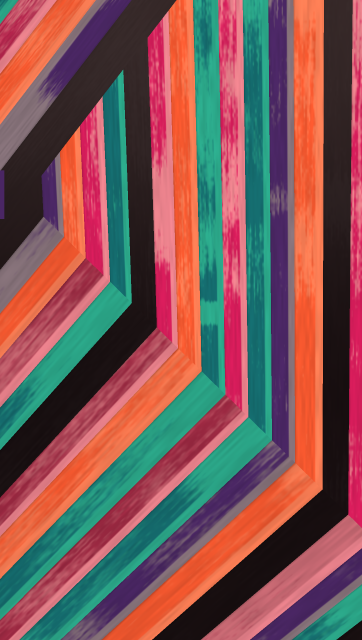
Write a Shadertoy shader that draws this background.

```glsl
// Painted wooden slats nested around a bent centre: upright slats on the right,
// fanned diagonals below and a slanted group at upper left. Each region gets a
// band coordinate; stretched noise supplies the dry-brush wear.
#define SAMPLES 3          // supersampling per axis
#define TRIM 0.73          // where the pale trim of a slat begins
#define MITER_Y 0.272      // miter line: height at the left side
#define MITER_SLOPE 0.978
#define FAN_BEND 0.791     // how fast the lower diagonals open out
#define FAN_SLOPE 1.28
#define LEAN 0.063         // tilt of the upright slats
#define SLANT 1.3          // slope of the upper left group
#define GRAIN 0.12
#define SHEEN 0.12         // light caught by the dark slats near the top

// Slat borders measured along the miter, and the paint between them
const float BORDER[17] = float[](0.068, 0.100, 0.134, 0.172, 0.206, 0.245, 0.278, 0.315,
    0.352, 0.388, 0.425, 0.461, 0.504, 0.544, 0.583, 0.615, 0.648);
const int PAINT[17] = int[](4, 2, 1, 3, 0, 1, 2, 3, 1, 3, 4, 2, 0, 1, 4, 3, 0);
// Borders of the slanted group; its paints run teal, magenta, orange, purple, black
const float SLANTED[5] = float[](-0.03, 0.029, 0.089, 0.150, 0.206);
const int SLANTED_PAINT[5] = int[](3, 1, 2, 4, 0);

const vec3 BASE[5] = vec3[](vec3(0.09, 0.055, 0.06), vec3(0.83, 0.11, 0.35),
    vec3(0.95, 0.34, 0.18), vec3(0.08, 0.42, 0.43), vec3(0.29, 0.15, 0.39));
const vec3 PALE[5] = vec3[](vec3(0.11, 0.075, 0.08), vec3(0.92, 0.51, 0.55),
    vec3(0.98, 0.49, 0.33), vec3(0.17, 0.66, 0.54), vec3(0.53, 0.45, 0.48));
const vec3 CRIMSON = vec3(0.62, 0.16, 0.26);
const vec3 DUSTY = vec3(0.80, 0.42, 0.46);

float hash(vec2 p) { return fract(sin(dot(p, vec2(127.1, 311.7))) * 43758.5453); }

float noise(vec2 p) {
    vec2 i = floor(p), f = fract(p);
    f = f * f * (3.0 - 2.0 * f);
    return mix(mix(hash(i), hash(i + vec2(1, 0)), f.x),
               mix(hash(i + vec2(0, 1)), hash(i + vec2(1, 1)), f.x), f.y);
}

// Share of pale paint: broad patches broken up by fine bristle marks
float brush(float id, vec2 c, float cover, float soft) {
    float patches = noise(vec2(id * 7.3 + c.x * 14.0, c.y * 16.0));
    float bristles = noise(vec2(c.x * 420.0, c.y * 22.0));
    float specks = noise(c * vec2(380.0, 150.0));
    float v = 0.52 * patches + 0.28 * bristles + 0.20 * specks;
    return smoothstep(1.0 - cover - soft, 1.0 - cover + soft, v);
}

// c = (across, along), f = position inside the slat from 0 to 1
vec3 slat(int paint, float id, float f, vec2 c, float cover, float dull) {
    float worn = brush(id, c, cover, mix(0.17, 0.26, dull));
    vec3 base = BASE[paint], scuff = PALE[paint];
    if (paint == 1) {
        base = mix(base, CRIMSON, dull);
        scuff = mix(scuff, DUSTY, dull);
    }
    vec3 col = mix(base, scuff, worn);
    if (paint > 0) col = mix(col, PALE[paint], smoothstep(TRIM - 0.03, TRIM + 0.03, f));
    col *= 1.0 + GRAIN * (noise(c * vec2(330.0, 30.0)) - 0.5);
    return col * mix(0.84, 1.0, smoothstep(0.0, 0.07, f)) * (1.0 - 0.04 * dull);
}

// Slanted slats: q.y runs downward
vec3 slantedSlats(vec2 q, float m) {
    int n = 0;
    for (int i = 1; i < 5; i++) if (m > SLANTED[i]) n = i;
    float end = n < 4 ? SLANTED[n + 1] : 0.276;
    float f = (m - SLANTED[n]) / (end - SLANTED[n]);
    int paint = SLANTED_PAINT[n];
    float cover = 0.38;
    if (paint == 4) {
        f = 1.0 - f;
        cover = mix(0.95, 0.22, smoothstep(0.02, 0.13, q.x));
    }
    return slat(paint, float(n) + 30.0, f, vec2(m, q.y), cover, 0.6);
}

// Pale share of the upright slats, varying with depth y
float uprightCover(int n, int paint, float y) {
    float low = smoothstep(0.3, 0.6, y);
    if (n < 4 || paint == 4) return 0.27;
    if (n == 5) return 0.30 + 0.36 * smoothstep(0.2, 0.28, y) * (1.0 - smoothstep(0.38, 0.47, y));
    if (n == 7) return 0.20 + 0.40 * (1.0 - smoothstep(0.40, 0.46, y))
                     + 0.45 * smoothstep(0.025, 0.01, abs(y - 0.488));
    if (n == 9) return mix(0.52, 0.25, smoothstep(0.15, 0.35, y));
    if (n == 11) return mix(0.62, 0.25, smoothstep(0.35, 0.6, y));
    if (paint == 2) return 0.35;
    return mix(0.50, 0.27, low);
}

// Pale share of the lower diagonals, varying with distance from the miter
float diagonalCover(int n, int paint, float along) {
    if (n == 13) return 0.78;
    if (paint == 3) return mix(1.0, 0.42, smoothstep(0.03, 0.17, along));
    if (paint == 4) return n == 0 ? 0.75 : 0.34;
    return paint == 1 ? 0.37 : 0.44;
}

vec3 scene(vec2 q) {
    float m = q.x + q.y / SLANT;
    if (q.x < 0.007 && abs(q.y - 0.304) < 0.038) return BASE[4];
    if (m < 0.276) return slantedSlats(q, m);

    // Band coordinate k equals x on the miter line
    bool below = q.y > MITER_Y + MITER_SLOPE * q.x;
    float k, along;
    if (below) {
        float b = MITER_SLOPE + FAN_SLOPE + FAN_BEND * q.x;
        float c = MITER_Y - FAN_SLOPE * q.x - q.y;
        k = (b - sqrt(max(b * b + 4.0 * FAN_BEND * c, 0.0))) / (2.0 * FAN_BEND);
        along = k - q.x;
    } else {
        k = q.x + (LEAN - 0.13 * q.x) * (MITER_Y + MITER_SLOPE * q.x - q.y);
        along = q.y;
    }
    if (k < BORDER[0]) return slat(0, 0.0, 0.5, vec2(k, along), 0.2, 0.0);

    int n = 0;
    for (int i = 1; i < 17; i++) if (k > BORDER[i]) n = i;
    float end = n < 16 ? BORDER[n + 1] : 0.75;
    float f = (k - BORDER[n]) / (end - BORDER[n]);
    int paint = PAINT[n];
    float cover = below ? diagonalCover(n, paint, along) : uprightCover(n, paint, q.y);
    return slat(paint, float(n), f, vec2(k, along), cover, below ? 1.0 : 0.0);
}

void mainImage(out vec4 fragColor, in vec2 fragCoord) {
    vec3 sum = vec3(0.0);
    for (int i = 0; i < SAMPLES * SAMPLES; i++) {
        vec2 jitter = (vec2(i % SAMPLES, i / SAMPLES) + 0.5) / float(SAMPLES) - 0.5;
        vec2 p = (fragCoord + jitter) / iResolution.y;
        vec3 col = scene(vec2(p.x, 1.0 - p.y));
        float dark = 1.0 - smoothstep(0.08, 0.3, max(col.r, col.g));
        sum += col + dark * SHEEN * smoothstep(0.35, 1.0, p.y) * vec3(1.0, 0.85, 0.8);
    }
    fragColor = vec4(sum / float(SAMPLES * SAMPLES), 1.0);
}
```
